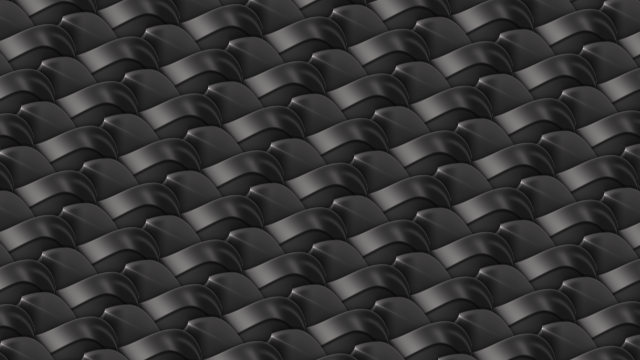
A Shadertoy shader for this pattern:

```glsl
// Dark satin weave: slanted rows of glossy arched straps over broad matte bands.
#define UNITS_PER_HEIGHT 6.48
#define ORIGIN vec2(5.12, 3.21)
#define STEP_ACROSS vec2(1.5, -0.222)
#define STEP_DOWN vec2(-0.373, -0.803)
#define CREST vec2(1.02, 0.34)
#define FOLD_TIP vec2(-0.24, 0.7)
#define GLOSS 0.33
#define BAND_LIGHT 0.238
#define BAND_DARK 0.165
#define SHADOW 0.45
#define TINT vec3(1.0, 0.977, 0.977)

// Upper outline of a strap: an S-shaped rise, then a quarter-ellipse curl.
float strapTop(float x) {
    float t = clamp((x - CREST.x) / (STEP_ACROSS.x - CREST.x), 0.0, 1.0);
    float r = clamp(x / CREST.x, 0.0, 1.0);
    float rise = CREST.y * mix(sin(1.5708 * r), smoothstep(0.0, 1.0, r), 0.55);
    return rise - (CREST.y - STEP_ACROSS.y) * (1.0 - sqrt(1.0 - t * t));
}

// Lower outline of a strap: straight rise into a rounded arch.
float strapBottom(float x) {
    float d = x - 0.93;
    return -0.05 - (d < 0.0 ? 0.57 * (sqrt(d * d + 0.04) - 0.2) : 1.6 * d * d);
}

// Upper outline of a band: a dome ending in a pointed fold on the left.
float bandTop(float x) {
    float d = x - 0.18;
    float dome = 0.78 - (d < 0.0 ? 0.45 : 1.45) * d * d;
    float flank = FOLD_TIP.y - 0.5 * sqrt(max(FOLD_TIP.x - x, 0.0));
    return x < FOLD_TIP.x ? flank : dome;
}

float bandShade(vec2 p) {
    float depth = max(bandTop(p.x) - p.y, 0.0);
    float shade = mix(BAND_LIGHT, BAND_DARK, smoothstep(0.0, 0.6, depth));
    shade += 0.12 * exp(-65.0 * depth) * smoothstep(0.1, 0.5, p.x);

    // Dark hollow and forked glint at the fold
    float hollow = smoothstep(0.16, -0.1, p.x) * smoothstep(0.03, 0.12, depth);
    shade = mix(shade, 0.08, 0.9 * hollow);
    vec2 f = p - FOLD_TIP + vec2(0.0, 0.045);
    float crease = abs(f.y + 0.5 * abs(f.x));
    shade += 0.32 * exp(-45.0 * crease - 4.5 * abs(f.x));
    shade += 0.28 * exp(-length(f * vec2(8.0, 16.0)));
    return shade;
}

float strapShade(vec2 p, float aa) {
    float top = strapTop(p.x), bottom = strapBottom(p.x);
    float v = clamp((top - p.y) / max(top - bottom, 0.05), 0.0, 1.0);
    float s = p.x - 0.25 * v;

    // Satin face, bright where it emerges and dark around the curl
    float g = (s - 0.24) / 0.235;
    float h = (s - 0.76) / 0.1;
    float face = 0.175 + GLOSS * exp(-g * g) * mix(0.85, 1.0, v);
    face += 0.13 * exp(-h * h) * smoothstep(0.0, 0.6, v);
    face *= mix(0.5, 1.0, smoothstep(-0.03, 0.08, s));
    face = mix(face, 0.1, smoothstep(0.85, 1.15, p.x - 0.08 * v));

    // Lit rim and an inner ridge along the curl
    float rim = max(top - p.y, 0.0);
    float curl = smoothstep(0.95, 1.2, p.x);
    float ridge = (rim - 0.18) / 0.045;
    face += 0.21 * exp(-50.0 * rim) * smoothstep(0.1, 0.6, p.x);
    face += 0.1 * exp(-ridge * ridge) * curl;

    // Shaded underside of the arch
    float drop = max(bottom - p.y, 0.0);
    float under = mix(0.21, 0.105, smoothstep(0.45, 1.15, p.x));
    under *= mix(0.4, 1.0, smoothstep(0.0, 0.08, drop));
    float underMask = smoothstep(-0.01 - aa, 0.005 + aa, bottom - p.y);
    return mix(face, under, underMask);
}

// Lays a shape over the shade beneath and darkens the strip above it.
float layer(float below, float shade, float rise, float slope, float aa) {
    below *= 1.0 - SHADOW * exp(-17.0 * max(rise, 0.0));
    float gap = rise / sqrt(1.0 + slope * slope);
    return mix(below, shade, smoothstep(aa, -aa, gap));
}

float layBand(float below, vec2 p, float aa) {
    float e = 0.01;
    float slope = (bandTop(p.x + e) - bandTop(p.x - e)) / (2.0 * e);
    return layer(below, bandShade(p), p.y - bandTop(p.x), slope, aa);
}

float layStrap(float below, vec2 p, float aa) {
    float e = 0.01;
    float slope = (strapTop(p.x + e) - strapTop(p.x - e)) / (2.0 * e);
    return layer(below, strapShade(p, aa), p.y - strapTop(p.x), slope, aa);
}

void mainImage(out vec4 fragColor, in vec2 fragCoord) {
    float aa = UNITS_PER_HEIGHT / iResolution.y;
    vec2 p = fragCoord * aa - ORIGIN;
    vec2 a = STEP_ACROSS, b = STEP_DOWN;
    float row = floor((a.x * p.y - a.y * p.x) / (a.x * b.y - a.y * b.x));

    // Lower rows overlap the rows above them
    float shade = 0.12;
    for (int k = -1; k <= 1; k++) {
        vec2 d = p - (row + float(k)) * b;
        d -= floor(d.x / a.x) * a;
        shade = layBand(shade, d - a, aa);
        shade = layBand(shade, d, aa);
        shade = layStrap(shade, d, aa);
    }
    fragColor = vec4(clamp(shade * TINT, 0.0, 1.0), 1.0);
}
```
